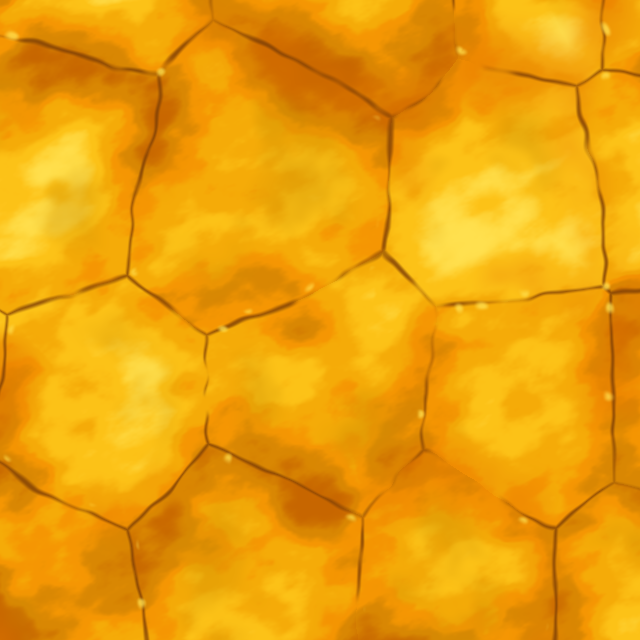
Reproduce this texture procedurally as a WebGL 1 fragment shader.

```glsl
precision highp float;
// Amber plates with mottled golden centres, split by thin dark cracks.
uniform vec2 u_resolution;

const vec2 PLATE_COUNT = vec2(3.2, 2.9);   // plates across the canvas
const vec2 PLATE_SHIFT = vec2(0.15, 0.30);
const float JITTER = 0.46;
const float ROW_STAGGER = 0.27;
const float CRACK_HALF_WIDTH = 0.0030;     // in canvas units
const float CRACK_SOFTNESS = 0.0024;
const float CRACK_STRENGTH = 0.80;
const float MOTTLE = 1.45;
const float GRAIN = 0.42;
const float CENTRE_GLOW = 0.42;
const float TONE_CONTRAST = 5.6;
const float TONE_SHIFT = -0.01;
const float SPECK_GRID = 30.0;
const float SPECK_CHANCE = 0.09;

const vec3 BROWN = vec3(0.78, 0.40, 0.00);
const vec3 OCHRE = vec3(0.85, 0.53, 0.01);
const vec3 ORANGE = vec3(0.96, 0.59, 0.01);
const vec3 AMBER = vec3(0.96, 0.67, 0.03);
const vec3 YELLOW = vec3(0.99, 0.76, 0.09);
const vec3 PALE = vec3(1.00, 0.88, 0.31);
const vec3 RUST = vec3(0.90, 0.47, 0.00);
const vec3 OLIVE = vec3(0.80, 0.56, 0.01);
const vec3 CRACK = vec3(0.50, 0.25, 0.02);

float hash(vec2 p) {
  return fract(sin(dot(p, vec2(127.1, 311.7))) * 43758.5453);
}

vec2 hash2(vec2 p) {
  return vec2(hash(p), hash(p + 37.3));
}

float noise(vec2 p) {
  vec2 i = floor(p);
  vec2 f = fract(p);
  f = f * f * (3.0 - 2.0 * f);
  return mix(mix(hash(i), hash(i + vec2(1.0, 0.0)), f.x),
             mix(hash(i + vec2(0.0, 1.0)), hash(i + 1.0), f.x), f.y);
}

float fbm(vec2 p) {
  float sum = 0.0;
  float amp = 0.5;
  for (int i = 0; i < 4; i++) {
    sum += amp * noise(p);
    p = mat2(1.6, 1.2, -1.2, 1.6) * p + 7.7;
    amp *= 0.5;
  }
  return sum;
}

vec2 plateCentre(vec2 cell) {
  float stagger = ROW_STAGGER * mod(cell.y, 2.0);
  return cell + 0.5 + vec2(stagger, 0.0) + JITTER * (hash2(cell) - 0.5);
}

// x: distance to the nearest plate border, y: random value of the plate
vec2 plates(vec2 p) {
  vec2 base = floor(p);
  vec2 nearest = vec2(9.0);
  vec2 owner = base;
  for (int j = -2; j <= 2; j++) {
    for (int i = -2; i <= 2; i++) {
      vec2 cell = base + vec2(float(i), float(j));
      vec2 d = plateCentre(cell) - p;
      if (dot(d, d) < dot(nearest, nearest)) {
        nearest = d;
        owner = cell;
      }
    }
  }
  float border = 9.0;
  for (int j = -2; j <= 2; j++) {
    for (int i = -2; i <= 2; i++) {
      vec2 d = plateCentre(owner + vec2(float(i), float(j))) - p;
      vec2 gap = d - nearest;
      if (dot(gap, gap) > 1e-4) {
        border = min(border, dot(0.5 * (d + nearest), normalize(gap)));
      }
    }
  }
  return vec2(border, hash(owner + 5.1));
}

// Stops are spaced by the share of each colour
vec3 amberRamp(float t) {
  vec3 c = mix(BROWN, OCHRE, smoothstep(0.03, 0.15, t));
  c = mix(c, ORANGE, smoothstep(0.17, 0.31, t));
  c = mix(c, AMBER, smoothstep(0.34, 0.50, t));
  c = mix(c, YELLOW, smoothstep(0.56, 0.78, t));
  return mix(c, PALE, smoothstep(0.82, 0.98, t));
}

void main() {
  float side = min(u_resolution.x, u_resolution.y);
  vec2 uv = gl_FragCoord.xy / side;

  // Plates with gently wavering borders
  vec2 waver = vec2(noise(uv * 6.0), noise(uv * 6.0 + 31.0)) - 0.5;
  vec2 ripple = vec2(noise(uv * 34.0), noise(uv * 34.0 + 17.0)) - 0.5;
  vec2 plate = plates((uv + 0.04 * waver + 0.007 * ripple) * PLATE_COUNT + PLATE_SHIFT);
  float edge = plate.x / (0.5 * (PLATE_COUNT.x + PLATE_COUNT.y));

  // Broad mottling and a fine slanted grain, brighter in plate centres
  vec2 slant = mat2(0.91, -0.42, 0.42, 0.91) * uv;
  float tone = MOTTLE * (fbm(slant * vec2(5.0, 6.5)) - 0.47);
  tone += GRAIN * (fbm(slant * vec2(19.0, 33.0) + 40.0) - 0.47);
  tone += CENTRE_GLOW * (smoothstep(0.0, 0.11, edge) - 0.46);
  tone += 0.20 * (plate.y - 0.5) + 0.24 * (uv.y - 0.5) + TONE_SHIFT;
  vec3 color = amberRamp(1.0 / (1.0 + exp(-TONE_CONTRAST * tone)));

  // Rusty borders and olive stains
  float rust = smoothstep(0.45, 0.72, fbm(uv * 5.0 + 11.0)) * smoothstep(0.09, 0.0, edge);
  float olive = smoothstep(0.50, 0.70, fbm(uv * 6.0 + 53.0)) * smoothstep(0.03, 0.09, edge);
  color = mix(color, RUST, 0.5 * rust);
  color = mix(color, OLIVE, 0.4 * olive);

  // Cracks of uneven width and depth, worn away in places
  float width = CRACK_HALF_WIDTH * (0.4 + 0.9 * noise(uv * 22.0 + 71.0));
  float soft = CRACK_SOFTNESS + 0.5 / side;
  float crack = 1.0 - smoothstep(width - soft, width + soft, edge);
  float wear = 0.65 * noise(uv * 8.0 + 19.0) + 0.35 * noise(uv * 38.0 + 23.0);
  crack *= CRACK_STRENGTH * smoothstep(0.20, 0.58, wear);
  color = mix(color, CRACK, crack);

  // Bright chips beside the cracks
  vec2 chipCell = floor(uv * SPECK_GRID);
  vec2 chipPos = fract(uv * SPECK_GRID) - 0.35 - 0.3 * hash2(chipCell + 3.0);
  float chip = smoothstep(0.32, 0.05, length(chipPos + 0.35 * ripple));
  chip *= step(hash(chipCell + 91.0), SPECK_CHANCE) * smoothstep(0.018, 0.006, edge);
  color = mix(color, PALE, 0.75 * chip);

  gl_FragColor = vec4(color, 1.0);
}
```
